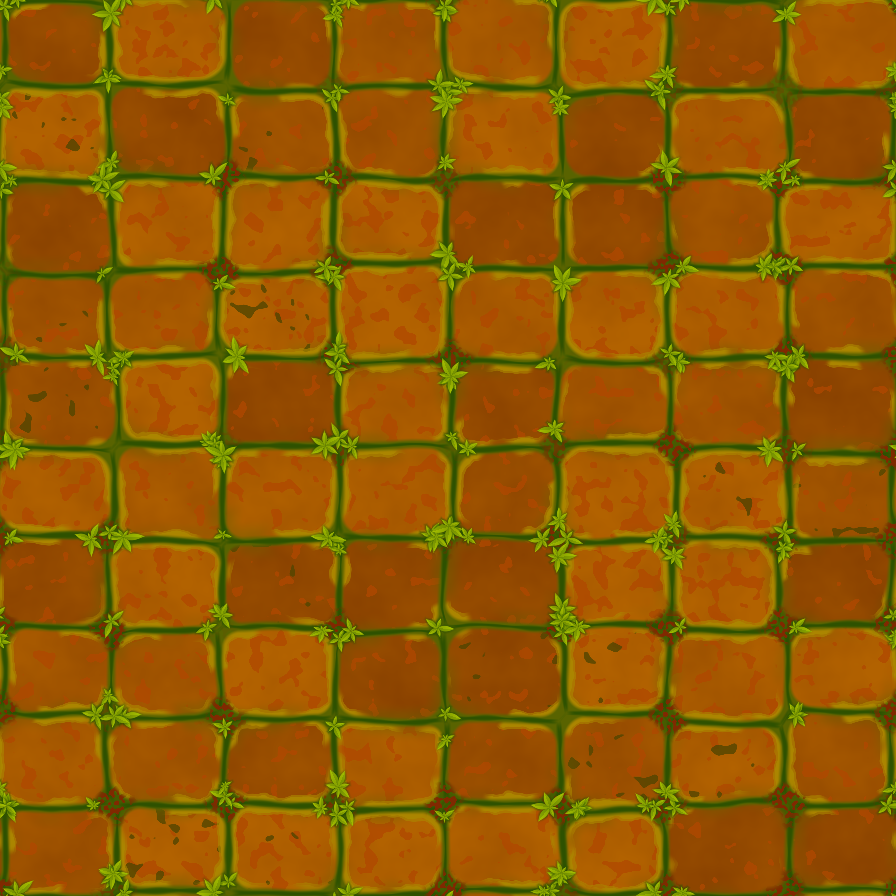
A Shadertoy shader for this texture:

```glsl
const vec2 GRID = vec2(8.0, 10.0);
const vec2 CELL = vec2(1.25, 1.0);
const float TAU = 6.28319;

const vec3 CLAY_DARK = vec3(0.53, 0.25, 0.0);
const vec3 CLAY_LIGHT = vec3(0.70, 0.385, 0.0);
const vec3 RUST = vec3(0.69, 0.28, 0.0);
const vec3 RIM = vec3(0.67, 0.52, 0.0);
const vec3 CHIP = vec3(0.32, 0.27, 0.0);
const vec3 MOSS = vec3(0.35, 0.39, 0.0);
const vec3 SEAM = vec3(0.16, 0.31, 0.0);
const vec3 RUBBLE = vec3(0.50, 0.16, 0.0);
const vec3 LEAF_DARK = vec3(0.42, 0.53, 0.0);
const vec3 LEAF_LIGHT = vec3(0.64, 0.74, 0.0);

float hash(vec2 p, float seed) {
    vec3 q = fract(p.xyx * vec3(0.1031, 0.1030, 0.0973) + seed * 0.137);
    q += dot(q, q.yzx + 33.33);
    return fract((q.x + q.y) * q.z);
}

float gradientDot(vec2 corner, vec2 offset, float period) {
    float angle = TAU * hash(mod(corner, period), 7.3);
    return dot(vec2(cos(angle), sin(angle)), offset);
}

// Gradient noise that wraps at the canvas border
float noise(vec2 uv, float freq) {
    vec2 p = uv * freq, i = floor(p), f = p - i;
    vec2 w = f * f * f * (f * (f * 6.0 - 15.0) + 10.0);
    vec2 e = vec2(1.0, 0.0);
    float low = mix(gradientDot(i, f, freq), gradientDot(i + e, f - e, freq), w.x);
    float high = mix(gradientDot(i + e.yx, f - e.yx, freq), gradientDot(i + 1.0, f - 1.0, freq), w.x);
    return mix(low, high, w.y);
}

float cellHash(vec2 id, float seed) {
    return hash(mod(id, GRID), seed);
}

float edgeShift(vec2 id, float seed) {
    return (cellHash(id, seed) - 0.5) * 0.13;
}

// Rounded box whose sides are shared with the neighbouring tiles
float tileDistance(vec2 p, vec2 id) {
    vec2 lo = id * CELL + vec2(edgeShift(id, 1.0), edgeShift(id, 2.0));
    vec2 hi = (id + 1.0) * CELL + vec2(edgeShift(id + vec2(1, 0), 1.0), edgeShift(id + vec2(0, 1), 2.0));
    float radius = mix(0.17, 0.28, cellHash(id, 3.0));
    vec2 q = abs(p - 0.5 * (lo + hi)) - 0.5 * (hi - lo) + 0.026 + radius;
    return length(max(q, 0.0)) + min(max(q.x, q.y), 0.0) - radius;
}

vec2 crossing(vec2 id) {
    return id * CELL + 0.5 * vec2(edgeShift(id, 1.0) + edgeShift(id - vec2(0, 1), 1.0),
                                  edgeShift(id, 2.0) + edgeShift(id - vec2(1, 0), 2.0));
}

// Returns distance to the leaves, side of the midrib and position along the leaf
vec3 leafStar(vec2 q, float size, float count, float seed) {
    float angle = atan(q.y, q.x) + seed * TAU;
    float sector = TAU / count;
    float index = floor(angle / sector + 0.5);
    float bend = angle - index * sector;
    vec2 local = length(q) * vec2(cos(bend), sin(bend));
    float len = size * mix(0.35, 1.0, hash(vec2(mod(index, count), floor(seed * 90.0)), 4.0));
    float t = local.x / len;
    float width = 0.8 * len * t * pow(max(1.0 - t, 0.0), 1.25);
    return vec3(max(abs(local.y) - width, local.x - len), sign(local.y), t);
}

vec3 tileColor(vec2 uv, vec2 id, float d) {
    float tone = cellHash(id, 11.0);
    float cloud = noise(uv, 17.0) + 0.3 * noise(uv, 67.0);
    float light = 0.22 + 0.68 * smoothstep(0.1, 0.8, tone) + 0.3 * cloud;
    vec3 color = mix(CLAY_DARK, CLAY_LIGHT, clamp(light, 0.0, 1.0));
    // Rust patches and clustered chips
    float patches = noise(uv, 47.0) + 0.4 * noise(uv, 101.0);
    color = mix(color, RUST, 0.75 * smoothstep(0.25, 0.27, patches + 0.25 * (tone - 0.6)));
    float chips = noise(uv + 0.37, 61.0) + 0.5 * noise(uv, 19.0) - step(cellHash(id, 12.0), 0.82);
    color = mix(color, CHIP, 0.8 * smoothstep(0.43, 0.46, chips));
    // Soft stain inside the border
    color = mix(color, MOSS, 0.35 * smoothstep(-0.22, 0.0, d) * smoothstep(0.0, 0.35, noise(uv + 0.61, 13.0)));
    // Chipped yellow rim with sharp inner steps, missing on worn sides
    float ragged = d + 0.06 * noise(uv, 43.0) + 0.025 * noise(uv, 109.0);
    float band = smoothstep(-0.085, -0.078, ragged) * 0.65 + smoothstep(-0.06, -0.053, ragged) * 0.35;
    float wear = smoothstep(-0.04, 0.16, 0.55 * (tone - 0.38) + noise(uv + 0.19, 19.0));
    color = mix(color, RIM, band * wear);
    return mix(color, MOSS, smoothstep(-0.045, 0.01, d));
}

void mainImage(out vec4 fragColor, in vec2 fragCoord) {
    vec2 uv = fragCoord / iResolution.xy;
    float px = GRID.y / iResolution.y;
    vec2 p = uv * GRID * CELL + 0.06 * vec2(noise(uv, 14.0), noise(uv + 0.43, 14.0));

    // Nearest and second nearest tile
    vec2 home = floor(p / CELL), id = home;
    float d = 1e3, second = 1e3;
    for (int k = 0; k < 9; k++) {
        vec2 other = home + vec2(k % 3 - 1, k / 3 - 1);
        float od = tileDistance(p, other);
        second = min(second, max(od, d));
        if (od < d) { d = od; id = other; }
    }

    // Mossy grout with a thin dark seam of uneven width
    vec3 color = mix(tileColor(uv, id, d), MOSS, smoothstep(-0.01, 0.015, d));
    float seamWidth = 0.075 + 0.09 * noise(uv, 31.0);
    float seam = smoothstep(seamWidth, 0.15 * seamWidth, second - d) * smoothstep(0.12, 0.04, d);
    color = mix(color, SEAM, 0.9 * seam);

    // Fine red rubble in dark moss at the crossings
    vec2 knot = round(p / CELL);
    vec2 q = p - crossing(knot);
    float amount = cellHash(knot, 21.0) + 0.4 * (uv.x - uv.y);
    float heap = smoothstep(0.28, 0.12, length(q) + 0.12 * noise(uv, 59.0));
    heap *= smoothstep(-0.09, 0.0, d) * smoothstep(0.25, 0.7, amount);
    color = mix(color, SEAM, 0.4 * heap);
    color = mix(color, RUBBLE, heap * smoothstep(-0.02, 0.06, noise(uv, 173.0)));

    // Leafy sprouts scattered along the seams
    for (float n = 0.0; n < 5.0; n++) {
        float seed = cellHash(knot, 31.0 + n);
        if (cellHash(knot, 41.0 + n) > 0.12 + 0.6 * cellHash(knot, 22.0)) continue;
        float turn = floor(cellHash(knot, 51.0 + n) * 4.0) * TAU / 4.0;
        vec2 root = vec2(cos(turn), sin(turn)) * mix(0.06, 0.22, seed);
        float size = mix(0.13, 0.24, cellHash(knot, 61.0 + n));
        vec3 leaf = leafStar(q - root, size, 5.0 + floor(seed * 3.0), seed);
        float reach = smoothstep(size * 1.1, size * 0.4, length(q - root));
        color = mix(color, SEAM, 0.55 * reach * smoothstep(0.035, 0.0, leaf.x));
        vec3 green = mix(LEAF_DARK, LEAF_LIGHT, clamp(0.2 + 0.7 * leaf.z + 0.2 * leaf.y, 0.0, 1.0));
        color = mix(color, green, smoothstep(0.5 * px, -0.5 * px, leaf.x));
    }
    fragColor = vec4(color, 1.0);
}
```
